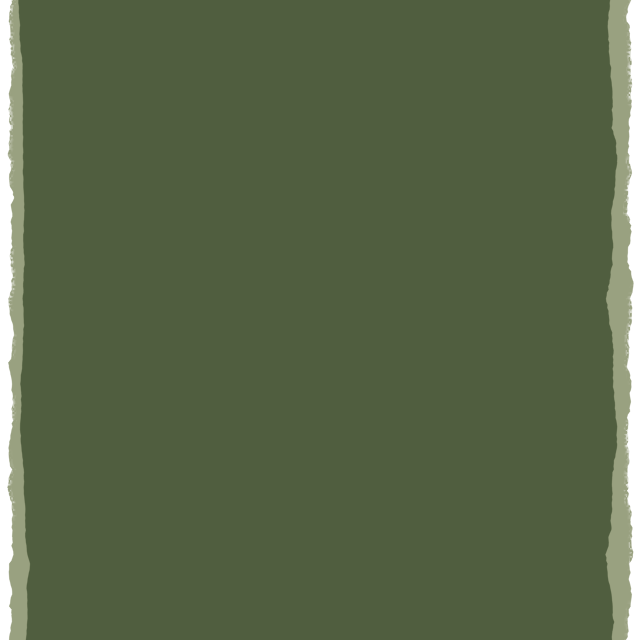
A Shadertoy shader for this background:

```glsl
#define PAPER vec3(1.0)
#define FRINGE vec3(0.60, 0.63, 0.50)
#define FIELD vec3(0.314, 0.369, 0.247)
#define LEFT_OUTER 0.0165
#define LEFT_INNER 0.0365
#define RIGHT_INNER 0.957
#define RIGHT_OUTER 0.984
#define OUTER_TEAR 0.012
#define INNER_TEAR 0.007
#define DRY_WIDTH 0.008

const float TAU = 6.28318;

float hash(vec2 p) {
    return fract(sin(dot(p, vec2(127.1, 311.7))) * 43758.5453);
}

// Linear interpolation keeps the torn teeth angular.
float teeth(float y, float seed) {
    float cell = floor(y);
    return mix(hash(vec2(cell, seed)), hash(vec2(cell + 1.0, seed)), y - cell) - 0.5;
}

// Large, medium and fine teeth along a vertical edge.
float tear(float y, float seed) {
    return 0.65 * teeth(y * 30.0, seed)
         + 0.40 * teeth(y * 75.0, seed + 7.0)
         + 0.22 * teeth(y * 210.0, seed + 13.0);
}

float grain(vec2 p) {
    vec2 cell = floor(p);
    vec2 f = smoothstep(0.0, 1.0, p - cell);
    float low = mix(hash(cell), hash(cell + vec2(1.0, 0.0)), f.x);
    float high = mix(hash(cell + vec2(0.0, 1.0)), hash(cell + 1.0), f.x);
    return mix(low, high, f.y);
}

float bump(float y, float center, float width) {
    float d = (y - center) / width;
    return exp(-d * d);
}

// Slow wander of the two inner edges.
float leftDrift(float y) {
    return -0.007 * smoothstep(0.88, 0.98, y)
         - 0.004 * bump(y, 0.36, 0.07)
         + 0.005 * (1.0 - smoothstep(0.12, 0.28, y))
         + 0.005 * bump(y, 0.115, 0.02);
}

float rightDrift(float y) {
    float phase = y - 0.327;
    return 0.0058 * cos(TAU * phase / 0.413)
         + 0.0020 * cos(TAU * phase / 0.139);
}

void mainImage(out vec4 fragColor, in vec2 fragCoord) {
    vec2 uv = fragCoord / iResolution.xy;
    float soft = 0.8 / iResolution.x;

    // Torn outlines of the pale underlayer and the dark field.
    float outerLeft = LEFT_OUTER + OUTER_TEAR * tear(uv.y, 1.0);
    float outerRight = RIGHT_OUTER + OUTER_TEAR * tear(uv.y, 2.0);
    float innerLeft = LEFT_INNER + leftDrift(uv.y) + 0.6 * INNER_TEAR * tear(uv.y, 3.0);
    float innerRight = RIGHT_INNER + rightDrift(uv.y) + INNER_TEAR * tear(uv.y, 4.0);

    // Signed depth inside each layer.
    float fringeDepth = min(uv.x - outerLeft, outerRight - uv.x);
    float fieldDepth = min(uv.x - innerLeft, innerRight - uv.x);
    float fringe = smoothstep(-soft, soft, fringeDepth);
    float field = smoothstep(-soft, soft, fieldDepth);

    // Dry bristles let the paper show near the outer edge.
    float bristle = grain(uv * vec2(420.0, 330.0));
    float patches = smoothstep(0.3, 0.8, grain(vec2(uv.x * 8.0, uv.y * 22.0)));
    float dryness = 1.0 - smoothstep(0.0, DRY_WIDTH, fringeDepth);
    fringe *= 1.0 - 0.7 * dryness * patches * smoothstep(0.3, 0.8, bristle);

    vec3 color = mix(PAPER, FRINGE, fringe);
    color = mix(color, FIELD, field);
    fragColor = vec4(color, 1.0);
}
```
